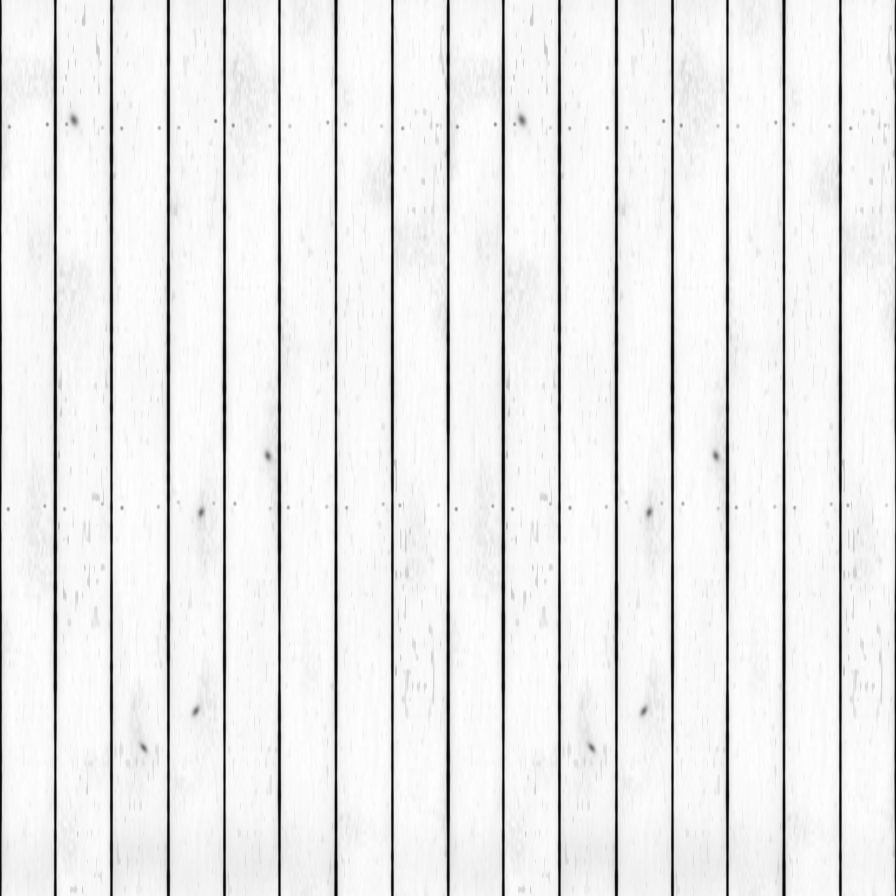
Write a Shadertoy shader that draws this texture.

```glsl
const float PLANKS = 16.0;         // planks across the canvas
const float PERIOD = 8.0;          // planks before the wear repeats
const float GAP_HALF_WIDTH = 0.024; // lengths below are in plank widths
const float GAP_SOFTNESS = 0.018;
const float NAIL_RADIUS = 0.030;
const float NAIL_INSET = 0.17;
const float NAIL_ROW_LOW = 0.436;  // heights in canvas units
const float NAIL_ROW_STEP = 0.425;
const float KNOT_ROWS = 3.0;
const float KNOT_CHANCE = 0.36;
const float END_STAIN_HEIGHT = 0.035;
const vec3 PAINT = vec3(0.985);
const vec3 GAP_COLOUR = vec3(0.04);
const vec3 NAIL_COLOUR = vec3(0.50);
const vec3 KNOT_COLOUR = vec3(0.30);

float hash(vec2 p) {
    vec3 q = fract(p.xyx * 0.1031);
    q += dot(q, q.yzx + 33.33);
    return fract((q.x + q.y) * q.z);
}

// Value noise that wraps after a whole number of cells
float noise(vec2 p, vec2 period, float seed) {
    vec2 i = floor(p), f = fract(p);
    f = f * f * (3.0 - 2.0 * f);
    vec2 a = mod(i, period) + seed, b = mod(i + 1.0, period) + seed;
    return mix(mix(hash(a), hash(vec2(b.x, a.y)), f.x),
               mix(hash(vec2(a.x, b.y)), hash(b), f.x), f.y);
}

// Noise with the given number of cells over one wear period
float wear(vec2 tile, vec2 cells, float seed) {
    return noise(tile * cells, cells, seed);
}

// Paint brightness lost to grain, flecks and stains
float weathering(vec2 tile, float plank) {
    float rough = hash(vec2(plank, 71.0));
    vec2 shifted = tile + vec2(0.0, hash(vec2(plank, 5.0)));
    float grain = wear(shifted, vec2(170.0, 26.0), 11.0) - 0.5;
    float fine = wear(shifted, vec2(230.0, 150.0), 37.0) - 0.5;
    float patches = smoothstep(0.35, 0.85, wear(shifted, vec2(16.0, 7.0), 53.0));
    float flecks = smoothstep(0.76, 0.98, wear(shifted, vec2(190.0, 64.0), 83.0));
    float smudge = smoothstep(0.68, 1.0, wear(shifted, vec2(13.0, 11.0), 97.0));
    float fromEnd = abs(fract(tile.y - END_STAIN_HEIGHT + 0.5) - 0.5);
    float endStain = exp(-pow(fromEnd / 0.045, 2.0)) * hash(vec2(plank, 29.0));
    return 0.018 * grain + 0.016 * fine + 0.012 * patches
         + flecks * (0.03 + 0.15 * rough * patches)
         + smudge * (0.05 + 0.07 * fine)
         + endStain * (0.03 + 0.05 * wear(tile, vec2(24.0, 18.0), 61.0));
}

// One optional knot in each cell of a plank: dark core and faint halo
float knots(vec2 p, float plank) {
    float cellHeight = PLANKS / KNOT_ROWS;
    vec2 cell = vec2(plank, floor(p.y / cellHeight));
    float present = step(hash(cell + 131.0), KNOT_CHANCE);
    vec2 centre = vec2(mix(0.2, 0.8, hash(cell + 151.0)),
                       mix(0.2, 0.8, hash(cell + 173.0)) * cellHeight);
    vec2 d = vec2(p.x, mod(p.y, cellHeight)) - centre;
    d.x += d.y * (hash(cell + 191.0) - 0.5);
    float size = mix(0.035, 0.065, hash(cell + 211.0));
    float core = exp(-dot(d * vec2(1.0, 0.65), d * vec2(1.0, 0.65)) / (size * size));
    float halo = exp(-length(d * vec2(1.0, 0.45)) / 0.11);
    return present * (0.72 * core + 0.11 * halo);
}

// Two rows of nails, a pair on every plank
float nails(vec2 p, float plank, float pixel) {
    float cover = 0.0;
    for (int k = 0; k < 4; k++) {
        float side = float(k % 2), row = float(k / 2);
        vec2 id = vec2(plank * 2.0 + side, row + 233.0);
        vec2 centre = vec2(mix(NAIL_INSET, 1.0 - NAIL_INSET, side),
                           (NAIL_ROW_LOW + row * NAIL_ROW_STEP) * PLANKS);
        centre += (vec2(hash(id), hash(id + 40.0)) - 0.5) * vec2(0.06, 0.14);
        float d = length((p - centre) * vec2(1.0, 0.75));
        float strength = mix(0.35, 0.95, hash(id + 80.0));
        cover += strength * (1.0 - smoothstep(0.0, NAIL_RADIUS + pixel, d));
    }
    return min(cover, 1.0);
}

// Dark joint with uneven width and a soft shadow on both sides
float gapCover(float x, float y, float pixel) {
    float id = floor(x + 0.5);
    float gap = mod(id, PERIOD);
    float offset = (hash(vec2(gap, 251.0)) - 0.5) * 0.026 - 0.004;
    float d = abs(x - id - offset);
    float uneven = noise(vec2(gap, y * 7.0), vec2(PERIOD, 7.0), 271.0);
    float ragged = noise(vec2(gap, y * 90.0), vec2(PERIOD, 90.0), 293.0);
    float halfWidth = GAP_HALF_WIDTH * (0.72 + 0.45 * uneven + 0.2 * ragged);
    float soft = max(GAP_SOFTNESS, 0.6 * pixel);
    float line = 1.0 - smoothstep(halfWidth - soft, halfWidth + soft, d);
    float shadow = (0.10 + 0.20 * uneven) * exp(-d / 0.04);
    return max(line, shadow);
}

void mainImage(out vec4 fragColor, in vec2 fragCoord) {
    vec2 uv = fragCoord / iResolution.xy;
    vec2 p = uv * PLANKS;
    float pixel = PLANKS / iResolution.y;
    float plank = mod(floor(p.x), PERIOD);
    vec2 tile = vec2(fract(p.x / PERIOD), uv.y);
    vec2 local = vec2(fract(p.x), p.y);

    vec3 colour = PAINT - weathering(tile, plank);
    colour = mix(colour, KNOT_COLOUR, knots(local, plank));
    colour = mix(colour, NAIL_COLOUR, nails(local, plank, pixel));
    colour = mix(colour, GAP_COLOUR, gapCover(p.x, uv.y, pixel));
    fragColor = vec4(clamp(colour, 0.0, 1.0), 1.0);
}
```
